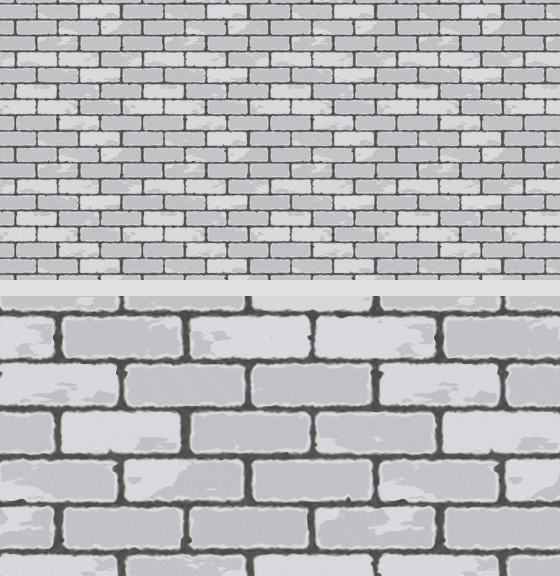
Top: the whole. Bottom: its middle third, enlarged.
Write a WebGL 2 fragment shader that draws this texture.

```glsl
#version 300 es
precision highp float;
// Pale grey brick wall in running bond, with washed patches, worn edges and dark mortar.
uniform vec2 u_resolution;
out vec4 fragColor;

float hash(vec2 p) {
  return fract(sin(dot(p, vec2(127.1, 311.7))) * 43758.5453);
}

float noise(vec2 p) {
  vec2 i = floor(p), f = fract(p);
  f = f * f * (3.0 - 2.0 * f);
  return mix(mix(hash(i), hash(i + vec2(1, 0)), f.x),
             mix(hash(i + vec2(0, 1)), hash(i + vec2(1, 1)), f.x), f.y);
}

float fbm(vec2 p) {
  float sum = 0.0, amp = 0.55;
  for (int i = 0; i < 3; i++) {
    sum += amp * noise(p);
    p = p * 2.1 + 7.3;
    amp *= 0.5;
  }
  return sum;
}

float roundedBox(vec2 p, vec2 halfSize, float radius) {
  vec2 q = abs(p) - halfSize + radius;
  return length(max(q, 0.0)) + min(max(q.x, q.y), 0.0) - radius;
}

// Share of grey wash on each brick of the repeating block, 3 across and 8 down
const float WASH[24] = float[24](
  0.85, 0.55, 0.0,   0.8, 0.6, 0.35,
  0.85, 0.45, 0.9,   0.0, 0.0, 0.5,
  0.75, 0.6, 0.0,    0.0, 0.6, 0.85,
  0.0, 0.0, 0.6,     0.85, 0.0, 0.9);

void main() {
  vec2 p = gl_FragCoord.xy / u_resolution.y;
  float pixel = 1.0 / u_resolution.y;

  // Running bond: odd rows shift by half a brick, rows count from the top
  vec2 pitch = vec2(0.1513, 0.0568);
  vec2 cell = vec2(p.x, 1.0 - p.y - 0.0133) / pitch;
  cell.x += 0.134 - 0.5 * mod(floor(cell.y), 2.0);
  vec2 id = mod(floor(cell), vec2(3, 8));
  vec2 local = (fract(cell) - 0.5) * pitch;
  vec2 seed = id * vec2(17.0, 23.0) + 5.0;
  float h1 = hash(seed), h2 = hash(seed + 3.1), h3 = hash(seed + 8.7);

  // Brick outline: slight tilt and offset, wobbly edge, a few chips
  vec2 q = local - (vec2(h1, h2) - 0.5) * vec2(0.003, 0.0012);
  q.y += q.x * (h3 - 0.5) * 0.025;
  vec2 grain = local + seed;
  float d = roundedBox(q, pitch * 0.5 - vec2(0.0043, 0.0036), 0.008);
  d += (noise(grain * 95.0) - 0.5) * 0.0026 + (noise(grain * 260.0) - 0.5) * 0.0014;
  d += 0.005 * smoothstep(0.78, 0.95, noise(grain * 70.0 + 31.0));
  float soft = max(0.0021, pixel);
  float brick = 1.0 - smoothstep(-soft, soft, d);

  // Wash: stretched blotches that gather to one side, inside a pale rim
  vec2 side = vec2(h1 - 0.5, h2 - 0.7);
  float ramp = 0.5 + dot(local / pitch, side / max(length(side), 0.1));
  float field = 0.6 * fbm(grain * vec2(32.0, 75.0)) + 0.4 * ramp;
  float cover = WASH[int(id.y) * 3 + int(id.x)];
  float edge = max(0.018, 7.0 * pixel);
  float wash = 1.0 - smoothstep(-edge, edge, field - 0.58 - (cover - 0.5) * 0.6);
  float rim = 0.0042 + 0.004 * (noise(grain * 130.0 + 11.0) - 0.5);
  wash *= 1.0 - smoothstep(-0.0012 - pixel * 0.3, 0.0012 + pixel * 0.3, d + rim);

  // Colours
  vec3 pale = vec3(0.855, 0.85, 0.865) + (h3 - 0.5) * 0.016;
  vec3 grey = vec3(0.765, 0.76, 0.78) + (h2 - 0.5) * 0.016;
  vec3 mortar = mix(vec3(0.285, 0.285, 0.27), vec3(0.36, 0.36, 0.35), noise(grain * 180.0));
  vec3 color = mix(mortar, mix(pale, grey, wash), brick);
  color += (noise(grain * 300.0) - 0.5) * 0.012;
  fragColor = vec4(color, 1.0);
}
```
